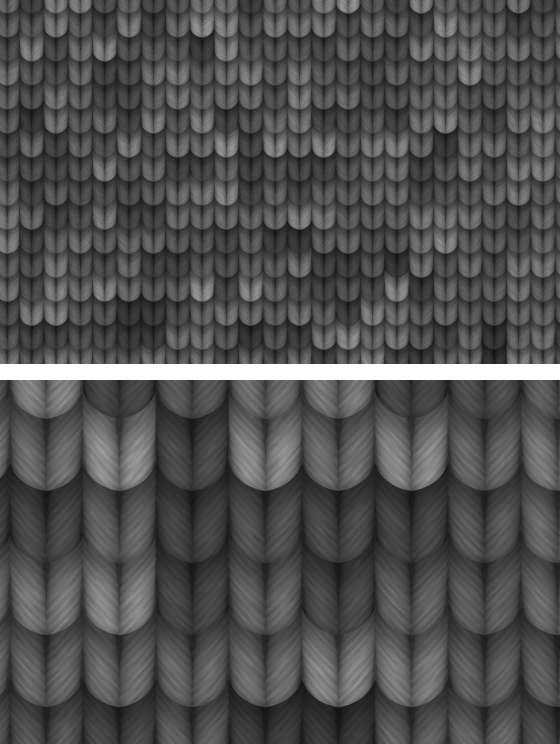
Top: the whole. Bottom: its middle third, enlarged.
A WebGL 1 fragment shader for this texture:

```glsl
precision highp float;

uniform vec2 u_resolution;

const vec2 STITCHES = vec2(23.0, 15.15);
const vec2 OFFSET = vec2(0.2, -0.55);
const float DARK_YARN = 0.21;
const float LIGHT_YARN = 0.58;
const float TAU = 6.2832;

float hash(vec2 p) {
  vec3 q = fract(vec3(p.xyx) * 0.1031);
  q += dot(q, q.yzx + 33.33);
  return fract((q.x + q.y) * q.z);
}

float noise(vec2 p) {
  vec2 i = floor(p);
  vec2 f = fract(p);
  f = f * f * (3.0 - 2.0 * f);
  float low = mix(hash(i), hash(i + vec2(1.0, 0.0)), f.x);
  float high = mix(hash(i + vec2(0.0, 1.0)), hash(i + 1.0), f.x);
  return mix(low, high, f.y);
}

// Grey of the yarn in one stitch
float yarnTone(vec2 cell) {
  float level = 0.68 * hash(cell + 17.0) + 0.32 * hash(cell + 71.0);
  return mix(DARK_YARN, LIGHT_YARN, level);
}

// Height of the rounded V outline; u runs from the spine (0) to the side (1)
float lowerEdge(float u) {
  return 0.42 * (1.0 - sqrt(1.0 - 0.95 * u * u)) + 0.06 * u;
}

// Fine strands slanting towards the spine of the V
float fibres(vec2 cell, float u, float t, float side) {
  float across = t + lowerEdge(u) - 0.42 * u - 0.12 * u * u;
  float phase = hash(cell + side * 5.0);
  float strand = sin(TAU * (across * 8.0 + phase));
  float fuzz = noise(vec2(across * 22.0, u * 4.0) + cell * 31.0 + side * 9.0);
  return 1.0 + 0.045 * strand + 0.16 * (fuzz - 0.5);
}

// Rounded lobe, shadow below the stitch above, and soft lower rim
float relief(float u, float t) {
  float w = clamp(u + 0.16 * (0.5 - t), 0.0, 1.0);
  float body = mix(0.46, 1.0, pow(4.0 * w * (1.0 - w), 0.65));
  float shadow = smoothstep(0.45, 1.1, t) * mix(0.3, 0.52, u);
  float rim = mix(0.82, 1.0, smoothstep(0.0, 0.14, t));
  return body * (1.0 - shadow) * rim;
}

float stitch(vec2 cell, float u, float t, float side, float pixel) {
  float seam = 0.5 * smoothstep(1.0 - 2.0 * pixel, 1.0, u);
  float tone = mix(yarnTone(cell), yarnTone(cell + vec2(side, 0.0)), seam);
  return tone * relief(u, t) * fibres(cell, u, t, side);
}

void main() {
  vec2 p = gl_FragCoord.xy / u_resolution * STITCHES + OFFSET;
  vec2 pixel = STITCHES / u_resolution;

  // Mirrored position inside the column
  float column = floor(p.x);
  float x = p.x - column - 0.5;
  float side = x < 0.0 ? -1.0 : 1.0;
  float u = 2.0 * abs(x);

  // Each row overlaps the one below along the V outline
  float height = p.y - lowerEdge(u);
  float row = floor(height);
  float t = height - row;
  vec2 cell = vec2(column, row) + 40.0;

  float front = stitch(cell, u, t, side, pixel.x);
  float below = stitch(cell - vec2(0.0, 1.0), u, t + 1.0, side, pixel.x);
  float grey = mix(below, front, smoothstep(0.0, 1.6 * pixel.y, t));
  gl_FragColor = vec4(vec3(grey), 1.0);
}
```
